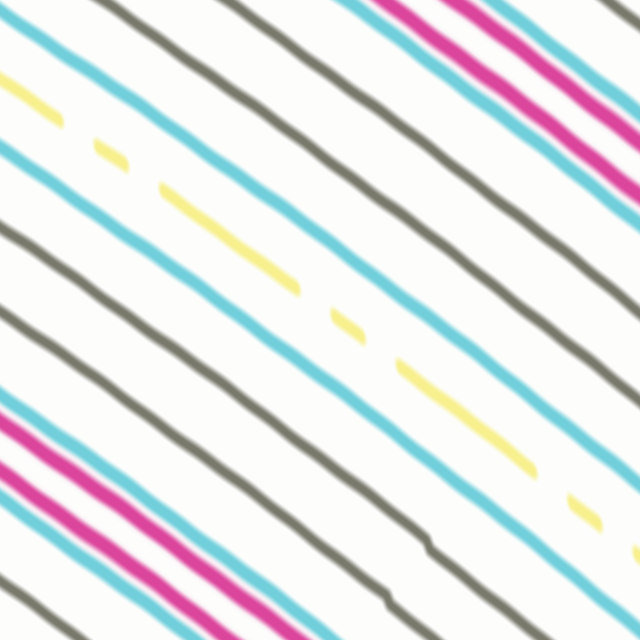
Reproduce this pattern procedurally as a Shadertoy shader.

```glsl
const vec3 PAPER   = vec3(0.992, 0.995, 0.990);
const vec3 CYAN    = vec3(0.44, 0.81, 0.86);
const vec3 GREY    = vec3(0.47, 0.47, 0.42);
const vec3 MAGENTA = vec3(0.86, 0.27, 0.61);
const vec3 YELLOW  = vec3(0.97, 0.94, 0.55);

const float PERIOD = 1.146;      // vertical spacing of the mirrored band
const float DASH_PERIOD = 0.370; // horizontal spacing of the long dashes
const float TILT = 0.805;        // vertical offset to perpendicular distance

// Coverage of a shape from its signed distance
float coverage(float dist, float soft) {
    return 1.0 - smoothstep(-soft, soft, dist);
}

// Stripe centred at a given offset within the folded band
float stripe(float offset, float centre, float halfWidth, float soft) {
    return coverage(abs(offset - centre) * TILT - halfWidth, soft);
}

// Signed distance to a row of round-capped dashes
float dashes(float x, float across, float centre, float halfLength, float radius) {
    float along = abs(mod(x - centre + 0.5 * DASH_PERIOD, DASH_PERIOD) - 0.5 * DASH_PERIOD);
    along = max(along - halfLength, 0.0) / TILT;
    return length(vec2(along, across * TILT)) - radius;
}

// Uneven hand-drawn drift
float wobble(vec2 p) {
    return 0.0011 * sin(31.0 * p.x + 9.0 * p.y)
         + 0.0007 * sin(67.0 * p.x - 23.0 * p.y);
}

// Height of a point below the top, measured along the bowed, fanning lines
float bandHeight(vec2 p) {
    float v = (1.0 - p.y - 0.66 * p.x - 0.08 * p.x * p.x) / (1.0 + 0.06 * p.x);
    // Small step where two lengths of line join
    float seam = 0.672 - 0.48 * (v - 0.354);
    float joined = smoothstep(seam - 0.008, seam + 0.008, p.x);
    return v - 0.010 * joined * smoothstep(0.27, 0.33, v) + wobble(p);
}

void mainImage(out vec4 fragColor, in vec2 fragCoord) {
    vec2 p = fragCoord / iResolution.y;
    float soft = max(0.0062, 1.0 / iResolution.y);

    // Fold the band about its dashed centre line
    float v = bandHeight(p) - 0.124;
    float offset = abs(mod(v + 0.5 * PERIOD, PERIOD) - 0.5 * PERIOD);

    // Solid stripes, from the dashed line outward
    float cyan = max(stripe(offset, 0.107, 0.0100, soft),
                     stripe(offset, 0.492, 0.0105, soft));
    float grey = max(stripe(offset, 0.230, 0.0085, soft),
                     stripe(offset, 0.362, 0.0085, soft));
    float magenta = stripe(offset, 0.534, 0.0110, soft);
    float halo = stripe(offset, 0.532, 0.0150, 1.6 * soft);

    // Long and short dashes alternate
    float dash = min(dashes(p.x, offset, 0.359, 0.103, 0.0092),
                     dashes(p.x, offset, 0.359 + 0.5 * DASH_PERIOD, 0.020, 0.0092));

    vec3 colour = PAPER;
    colour = mix(colour, CYAN, cyan);
    colour = mix(colour, GREY, grey);
    colour = mix(colour, mix(PAPER, MAGENTA, 0.4), 0.5 * halo);
    colour = mix(colour, MAGENTA, magenta);
    colour = mix(colour, YELLOW, coverage(dash, soft));
    fragColor = vec4(colour, 1.0);
}
```
